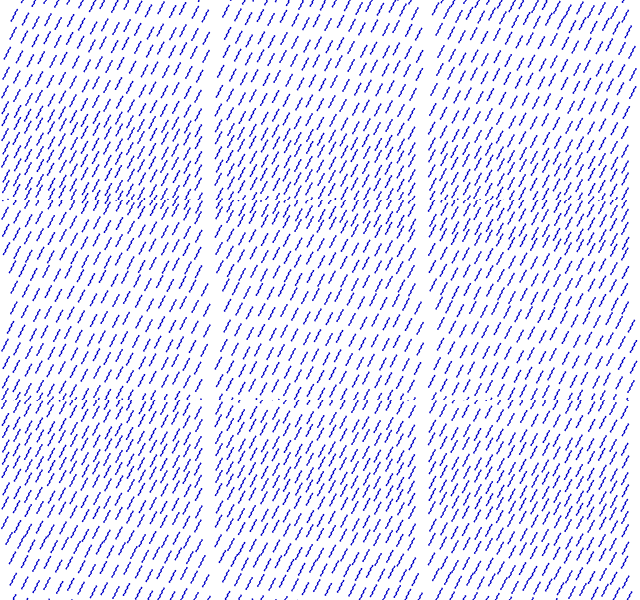
This pattern is drawn by a Shadertoy shader. Its source:

```glsl
// Staggered rows of small wavy slanted blue dashes, in three by three panels on white.
#define PANELS 3.0        // panels down the canvas; one panel height is the unit
#define PANEL_WIDTH 1.0667
#define COLUMNS 18.0      // dashes across a panel
#define COLUMN_PITCH 0.0567
#define ROWS 12.0         // rows down a panel
#define TILT 0.085        // fall of the rows from left to right
#define STAGGER 0.034     // vertical offset between columns
#define SEAM_SHIFT 0.04   // row offset from one panel to the next
#define BAND_ROWS 16.5    // rows between the loosely spaced bands
#define DASH_HALF 0.029
#define LINE_WIDTH 0.0066
#define INK vec3(0.0, 0.0, 0.79)

const float TAU = 6.2831853;

float hash(vec2 p) {
    vec3 q = fract(p.xyx * vec3(0.1031, 0.103, 0.0973));
    q += dot(q, q.yzx + 33.33);
    return fract((q.x + q.y) * q.z);
}

// Slanted stroke with a rippled spine
float dashDistance(vec2 p) {
    float spine = 0.48 * p.y + 0.0022 * sin(p.y * 310.0);
    return length(vec2((p.x - spine) * 0.89, max(abs(p.y) - DASH_HALF, 0.0)));
}

// Row height: the spacing opens and closes along the bands
float rowHeight(float row, float phase) {
    float jitter = 0.24 * (hash(vec2(row, 7.0)) - 0.5);
    return (row + 0.58 * sin(phase) + jitter) / ROWS;
}

float patternDistance(vec2 p) {
    vec2 panel = floor(p / vec2(PANEL_WIDTH, 1.0));
    float left = panel.x * PANEL_WIDTH + 0.028;
    float nearColumn = floor((p.x - left) / COLUMN_PITCH);
    float nearest = 1.0;

    for (int i = -2; i <= 2; i++) {
        float column = nearColumn + float(i);
        if (column < 0.0 || column >= COLUMNS) continue;
        float columnX = left + column * COLUMN_PITCH;
        float drop = TILT * columnX + SEAM_SHIFT * panel.y
                   + STAGGER * (fract(column * 0.41) - 0.5);
        float nearRow = floor((p.y - drop) * ROWS + 0.5);

        for (int j = -2; j <= 2; j++) {
            float row = nearRow + float(j);
            float phase = TAU * (row - 0.9) / BAND_ROWS;
            // Rows inside a band slide right into the panel gap
            float slide = 0.04 * smoothstep(0.55, 1.0, cos(phase));
            float wobble = 0.008 * (hash(vec2(column, row)) - 0.5);
            vec2 center = vec2(columnX + slide + wobble, drop + rowHeight(row, phase));
            vec2 offset = p - center;
            nearest = min(nearest, dashDistance(vec2(offset.x, -offset.y)));
        }
    }
    return nearest;
}

void mainImage(out vec4 fragColor, in vec2 fragCoord) {
    // Panel units, measured down from the top left
    float pixel = PANELS / iResolution.y;
    vec2 p = vec2(fragCoord.x, iResolution.y - fragCoord.y) * pixel;

    float coverage = clamp((0.5 * LINE_WIDTH - patternDistance(p)) / pixel + 0.5, 0.0, 1.0);
    fragColor = vec4(mix(vec3(1.0), INK, coverage), 1.0);
}
```
